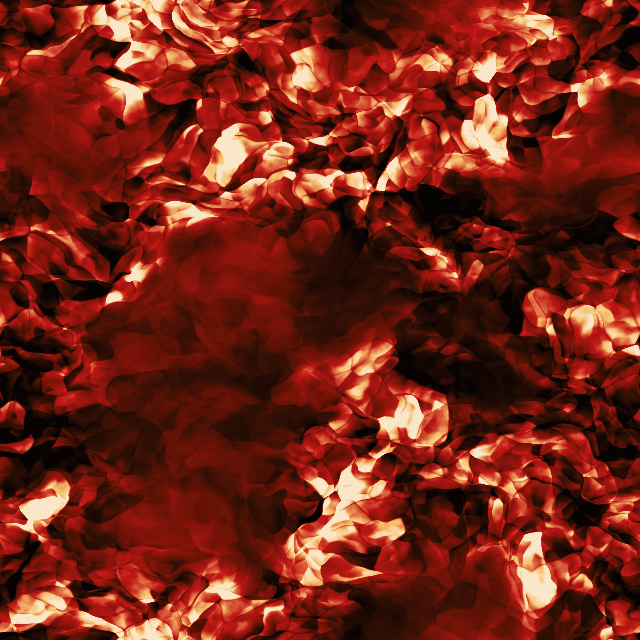
Write a WebGL 2 fragment shader that draws this texture.

```glsl
#version 300 es
precision highp float;

uniform vec2 u_resolution;
out vec4 fragColor;

// Whole repeats per canvas, so that everything wraps
const vec2 GLOW_REPEATS = vec2(4.0, 5.0);
const vec2 ROUGH_REPEATS = vec2(3.0, 4.0);
const vec2 WARP_REPEATS = vec2(6.0, 7.0);
const vec2 GRAIN_REPEATS = vec2(52.0, 60.0);
const vec2 LARGE_FACETS = vec2(10.0, 13.0);
const vec2 MEDIUM_FACETS = vec2(21.0, 28.0);
const vec2 SMALL_FACETS = vec2(41.0, 54.0);

const float WARP_AMOUNT = 0.025;
const float EDGE_SHARPNESS = 620.0;
const float FACET_TILT = 1.5;
const float GLOW_AMOUNT = 0.8;
const float FLAT_CONTRAST = 0.2;
const float CRUMPLED_CONTRAST = 1.3;
const float CREASE_DEPTH = 0.9;
const float RIDGE_SHINE = 1.6;

// Colour ramp from shadow to highlight
const int TONE_COUNT = 7;
const float STOPS[TONE_COUNT] = float[](-1.5, -0.7, -0.35, 0.6, 1.05, 1.38, 1.8);
const vec3 TONES[TONE_COUNT] = vec3[](
    vec3(0.03, 0.01, 0.01), vec3(0.19, 0.06, 0.02), vec3(0.38, 0.07, 0.02),
    vec3(0.75, 0.09, 0.08), vec3(0.87, 0.42, 0.26), vec3(0.96, 0.75, 0.42),
    vec3(0.98, 0.90, 0.79));

// Integer hash of a wrapped cell, three values in 0..1
vec3 hash(vec2 cell, vec2 period, uint seed) {
    uvec3 v = uvec3(uvec2(mod(cell, period)), seed);
    v = v * 1664525u + 1013904223u;
    v.x += v.y * v.z; v.y += v.z * v.x; v.z += v.x * v.y;
    v ^= v >> 16u;
    v.x += v.y * v.z; v.y += v.z * v.x; v.z += v.x * v.y;
    return vec3(v >> 8u) / 16777216.0;
}

// Periodic value noise in -1..1
float noise(vec2 uv, vec2 period, uint seed) {
    vec2 p = uv * period;
    vec2 cell = floor(p);
    vec2 f = p - cell;
    f = f * f * f * (f * (f * 6.0 - 15.0) + 10.0);
    float bottom = mix(hash(cell, period, seed).x, hash(cell + vec2(1, 0), period, seed).x, f.x);
    float top = mix(hash(cell + vec2(0, 1), period, seed).x, hash(cell + 1.0, period, seed).x, f.x);
    return 2.0 * mix(bottom, top, f.y) - 1.0;
}

float fbm(vec2 uv, vec2 period, uint seed) {
    float sum = 0.0, amplitude = 1.0;
    for (uint octave = 0u; octave < 4u; octave++) {
        sum += amplitude * noise(uv, period, seed + octave);
        period *= 2.0;
        amplitude *= 0.5;
    }
    return sum;
}

// Tilted shards with soft borders: x = brightness, y = closeness to a fold
vec2 facets(vec2 uv, vec2 period, uint seed) {
    vec2 p = uv * period;
    vec2 home = floor(p);
    float sharpness = min(EDGE_SHARPNESS / period.x, 40.0);
    float total = 1e-20, strongest = 0.0, brightness = 0.0;
    for (int y = -2; y <= 2; y++) {
        for (int x = -2; x <= 2; x++) {
            vec2 cell = home + vec2(x, y);
            vec3 place = hash(cell, period, seed);
            vec3 plane = 2.0 * hash(cell, period, seed + 50u) - 1.0;
            vec2 offset = p - cell - place.xy;
            float angle = place.z * 3.14159;
            float across = dot(offset, vec2(cos(angle), sin(angle)));
            float dist = 0.6 * dot(offset, offset) + 1.6 * across * across;
            float weight = exp(-sharpness * dist);
            brightness += weight * (plane.z + FACET_TILT * dot(plane.xy, offset));
            strongest = max(strongest, weight);
            total += weight;
        }
    }
    return vec2(brightness, total - strongest) / total;
}

vec3 ramp(float tone) {
    vec3 colour = TONES[0];
    for (int i = 1; i < TONE_COUNT; i++) {
        colour = mix(colour, TONES[i], clamp((tone - STOPS[i - 1]) / (STOPS[i] - STOPS[i - 1]), 0.0, 1.0));
    }
    return colour;
}

void main() {
    vec2 uv = gl_FragCoord.xy / u_resolution;

    // Bend the sheet
    vec2 bend = vec2(fbm(uv, WARP_REPEATS, 1u), fbm(uv, WARP_REPEATS, 7u));
    vec2 sheet = uv + WARP_AMOUNT * bend;

    // Broad light, and where the sheet is crumpled
    float glow = fbm(sheet, GLOW_REPEATS, 13u);
    float rough = smoothstep(-0.6, 0.35, fbm(sheet, ROUGH_REPEATS, 19u) + 0.5 * glow);

    // Shards of three sizes with folds between them
    vec2 large = facets(sheet, LARGE_FACETS, 31u);
    vec2 medium = facets(sheet, MEDIUM_FACETS, 37u);
    vec2 small = facets(sheet + 0.006 * large.x, SMALL_FACETS, 41u);
    float shine = noise(uv, MEDIUM_FACETS, 43u);
    float detail = 0.65 * large.x + 0.6 * medium.x + 0.45 * small.x
        + 0.22 * fbm(uv, GRAIN_REPEATS, 23u)
        + RIDGE_SHINE * shine * large.y - CREASE_DEPTH * medium.y;

    float tone = GLOW_AMOUNT * glow + 0.6 * (rough - 0.6)
        + detail * mix(FLAT_CONTRAST, CRUMPLED_CONTRAST, rough);
    fragColor = vec4(ramp(tone), 1.0);
}
```
